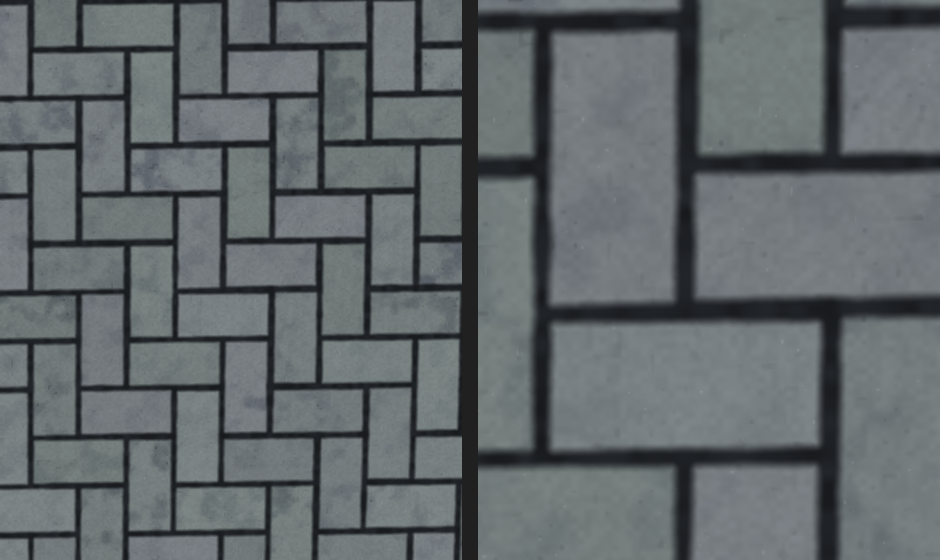
Left: the whole. Right: its middle third, enlarged.
A Shadertoy shader for this texture:

```glsl
// Herringbone paving of grey two-to-one blocks with dark, soft-edged joints.
// Each grid cell finds its block from (column + row) mod 4; a rounded box
// distance draws the joint, and value noise adds stains, grain and flecks.

const vec2 GRID_ORIGIN = vec2(0.0665, 0.0905);  // corner of cell (0,0), from top left
const vec2 CELL_PITCH = vec2(0.1049, 0.0866);   // cell size as a share of the canvas
const float ROW_TILT = -0.0104;                 // rise of the rows towards the right
const float COLUMN_TAPER = 0.0024;              // narrowing of columns towards the bottom
const float WOBBLE = 0.016;                     // unevenness of block edges, in cells
const float BLOCK_SHIFT = 0.012;                // laying error per block, in cells
const float CORNER_RADIUS = 0.10;
const float JOINT_CORE = 0.020;                 // half width of the darkest part
const float JOINT_SOFTNESS = 0.095;             // fade from joint to block face
const float TONE_SPREAD = 0.045;                // brightness variation between blocks
const float STAIN_DEPTH = 0.17;
const float GRAIN = 0.065;

const vec3 BLOCK_COLOUR = vec3(0.460, 0.490, 0.495);
const vec3 STAIN_TINT = vec3(0.95, 0.96, 1.01);
const vec3 JOINT_COLOUR = vec3(0.112, 0.123, 0.138);

float hash(vec2 p) {
    return fract(sin(dot(p, vec2(127.1, 311.7))) * 43758.545);
}

float noise(vec2 p) {
    vec2 i = floor(p);
    vec2 f = fract(p);
    f = f * f * (3.0 - 2.0 * f);
    float low = mix(hash(i), hash(i + vec2(1.0, 0.0)), f.x);
    float high = mix(hash(i + vec2(0.0, 1.0)), hash(i + vec2(1.0, 1.0)), f.x);
    return mix(low, high, f.y);
}

float fbm(vec2 p) {
    float sum = 0.0;
    float weight = 0.5;
    for (int octave = 0; octave < 4; octave++) {
        sum += weight * noise(p);
        p = p * 2.03 + 17.3;
        weight *= 0.5;
    }
    return sum / 0.9375;
}

float roundedBox(vec2 p, vec2 halfSize, float radius) {
    vec2 q = abs(p) - halfSize + radius;
    return length(max(q, 0.0)) + min(max(q.x, q.y), 0.0) - radius;
}

// Canvas position (y down) to grid cells, with slight tilt and taper
vec2 toGrid(vec2 uv) {
    float column = (uv.x - GRID_ORIGIN.x) / (CELL_PITCH.x - COLUMN_TAPER * uv.y * uv.y);
    float row = (uv.y - GRID_ORIGIN.y - ROW_TILT * uv.x) / CELL_PITCH.y;
    return vec2(column, row);
}

// Herringbone: steps 0,1 are a lying block, steps 2,3 a standing one
void findBlock(vec2 grid, out vec2 start, out vec2 size) {
    vec2 cell = floor(grid);
    float stepIndex = floor(mod(cell.x + cell.y + 0.5, 4.0));
    bool lying = stepIndex < 1.5;
    size = lying ? vec2(2.0, 1.0) : vec2(1.0, 2.0);
    start = cell - (lying ? vec2(stepIndex, 0.0) : vec2(0.0, stepIndex - 2.0));
}

vec3 blockFace(vec2 grid, vec2 id) {
    // Tone and a slight hue change from block to block
    float tone = 1.0 + TONE_SPREAD * (2.0 * hash(id + 3.7) - 1.0);
    vec3 hue = mix(vec3(0.99, 1.01, 0.98), vec3(1.01, 0.99, 1.02), hash(id + 8.2));

    // Cloudy stains, heavier on some blocks
    float soiling = mix(0.25, 1.0, pow(hash(id + 5.1), 2.0));
    float stain = soiling * smoothstep(0.44, 0.80, fbm(grid * 2.6 + 9.0 * hash(id)));
    vec3 colour = BLOCK_COLOUR * hue * tone;
    colour *= mix(vec3(1.0), STAIN_TINT * (1.0 - STAIN_DEPTH), stain);

    // Mottle, fine grain, dark pits and pale flecks
    colour *= 1.0 + GRAIN * (fbm(grid * 5.0 + 31.0) - 0.5);
    colour *= 1.0 + GRAIN * (noise(grid * 21.0) - 0.5);
    float pits = smoothstep(0.83, 0.97, noise(grid * 13.0 + 50.0));
    float flecks = smoothstep(0.91, 1.0, noise(grid * 18.0 + 80.0));
    colour *= 1.0 - 0.16 * pits * (0.3 + stain);
    return colour + 0.05 * flecks;
}

void mainImage(out vec4 fragColor, in vec2 fragCoord) {
    vec2 uv = fragCoord / iResolution.xy;
    uv.y = 1.0 - uv.y;
    vec2 grid = toGrid(uv);

    vec2 start, size;
    findBlock(grid, start, size);

    // Distance inwards from the block edge, with laying error and wobble
    vec2 shift = BLOCK_SHIFT * (2.0 * vec2(hash(start), hash(start + 41.0)) - 1.0);
    vec2 local = grid - start - 0.5 * size - shift;
    float inside = -roundedBox(local, 0.5 * size, CORNER_RADIUS);
    inside += WOBBLE * (fbm(grid * 4.0 + 60.0) - 0.5) * 2.0;

    // Joints widen a little towards the upper right
    float core = JOINT_CORE + 0.010 * (uv.x - uv.y);
    float softness = max(JOINT_SOFTNESS, 1.5 * fwidth(grid.y));
    float face = smoothstep(core, core + softness, inside);

    vec3 joint = JOINT_COLOUR * (0.80 + 0.40 * noise(grid * 9.0));
    vec3 colour = mix(joint, blockFace(grid, start), face);
    fragColor = vec4(colour, 1.0);
}
```
